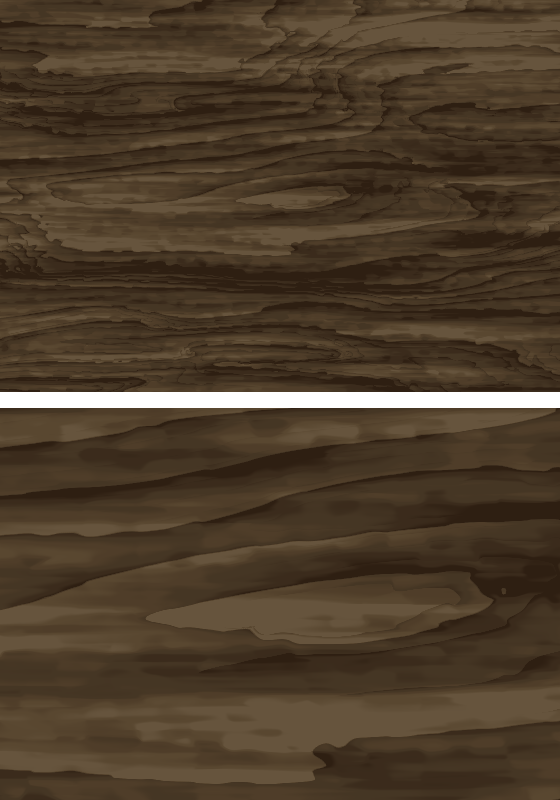
Top, the full canvas; bottom, a detail of the centre.
Write a WebGL 2 fragment shader that draws this texture.

```glsl
#version 300 es
precision highp float;
// Dark walnut veneer: horizontal growth lines, long streaks and ragged tonal bands.

uniform vec2 u_resolution;
out vec4 fragColor;

vec3 hash3(vec2 cell) {
    vec3 h = fract(cell.xyx * vec3(0.1031, 0.1030, 0.0973));
    h += dot(h, h.yxz + 33.33);
    return fract((h.xxy + h.yzz) * h.zyx);
}

// Smooth cellular noise: blended random cell tones, mean 0, deviation near 1
float cellTone(vec2 p) {
    vec2 base = floor(p);
    float total = 0.0, weights = 1e-4;
    for (int j = -1; j <= 1; j++) {
        for (int i = -1; i <= 1; i++) {
            vec2 cell = base + vec2(i, j);
            vec3 h = hash3(cell);
            vec2 d = cell + 0.1 + 0.8 * h.xy - p;
            float w = pow(max(0.0, 1.0 - dot(d, d) / 1.21), 5.0);
            total += w * (h.z - 0.5);
            weights += w;
        }
    }
    return 5.0 * total / weights;
}

// Rising ramp per ring, with the drop at its end smoothed over one pixel
float ringRamp(float phase) {
    float f = fract(phase);
    float w = clamp(1.4 * fwidth(phase), 0.001, 0.6);
    return f * (1.0 - smoothstep(1.0 - w, 1.0, f));
}

// Blend through the wood colours, from dark pores to pale bands
vec3 woodColour(float tone) {
    const vec3 shades[6] = vec3[6](
        vec3(0.18, 0.12, 0.07), vec3(0.23, 0.17, 0.11), vec3(0.27, 0.21, 0.14),
        vec3(0.31, 0.24, 0.16), vec3(0.35, 0.28, 0.19), vec3(0.40, 0.33, 0.24));
    const float steps[5] = float[5](-1.64, -0.92, -0.2, 0.44, 1.04);
    vec3 colour = shades[0];
    for (int i = 0; i < 5; i++) {
        colour = mix(colour, shades[i + 1], smoothstep(steps[i] - 0.27, steps[i] + 0.27, tone));
    }
    return colour;
}

void main() {
    vec2 p = gl_FragCoord.xy / u_resolution.y;

    // Gentle waviness plus small ragged displacement
    float mottle = cellTone(p * vec2(42.0, 75.0) + 61.0);
    vec2 q = p;
    q.y += 0.006 * sin(5.0 * p.x + 11.0 * p.y) + 0.003 * sin(13.0 * p.x - 23.0 * p.y);
    q += vec2(0.008, 0.0011) * mottle;

    // Growth rings: flat spots in this height open into long pointed figures
    float rings = 1.3 * cellTone(q * vec2(0.9, 4.5) + 7.0)
                + 0.25 * cellTone(q * vec2(2.6, 14.0) + 23.0) - 14.0 * q.y;
    float ramp = ringRamp(rings);
    float fineRamp = ringRamp(3.0 * rings + 0.4);

    // Streaks from broad to fibre-thin
    float broad = cellTone(q * vec2(1.3, 8.0) + 31.0);
    float tone = 0.12 + 0.55 * broad
               + 0.45 * cellTone(q * vec2(2.0, 28.0) + 43.0)
               + 0.30 * cellTone(q * vec2(3.5, 75.0) + 57.0)
               + 0.18 * cellTone(p * vec2(9.0, 160.0) + 71.0)
               + 0.17 * mottle;

    // Ring shading and dark late-wood lines, clustered in some bands
    float cluster = smoothstep(-0.2, 1.0, cellTone(q * vec2(1.2, 7.0) + 89.0));
    tone += 1.5 * (ramp - 0.5);
    tone -= 1.0 * exp(-10.0 * ramp);
    tone -= 1.1 * cluster * (exp(-7.0 * fineRamp) - 0.14);

    fragColor = vec4(woodColour(tone), 1.0);
}
```
